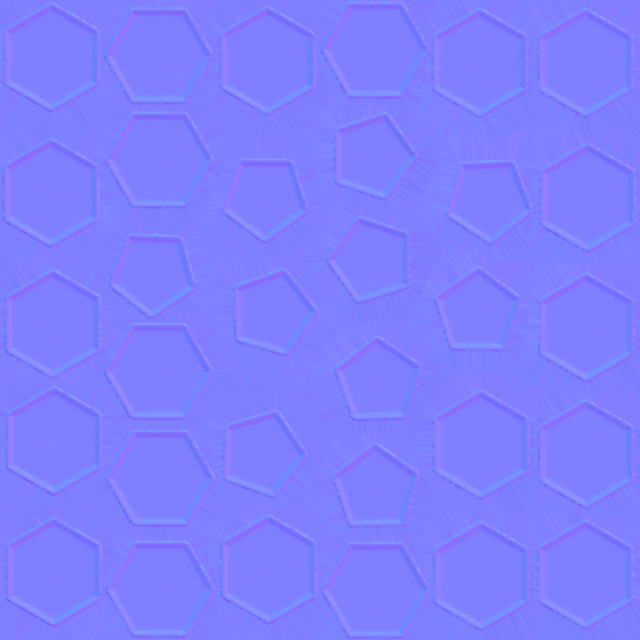
Write a WebGL 1 fragment shader that draws this texture map.

```glsl
precision highp float;
// Tangent-space normal map of rimmed hexagon and pentagon plates on finely streaked ground.
uniform vec2 u_resolution;

const float PI = 3.14159265;

float hash(vec2 p) {
  return fract(sin(dot(p, vec2(127.1, 311.7))) * 43758.5453);
}

float noise(vec2 p) {
  vec2 i = floor(p), f = fract(p);
  f = f * f * (3.0 - 2.0 * f);
  return mix(mix(hash(i), hash(i + vec2(1.0, 0.0)), f.x),
             mix(hash(i + vec2(0.0, 1.0)), hash(i + vec2(1.0, 1.0)), f.x), f.y);
}

vec2 rotate(vec2 p, float a) {
  float c = cos(a), s = sin(a);
  return vec2(c * p.x - s * p.y, s * p.x + c * p.y);
}

// Rounded regular polygon: distance, coordinate along the outline, side index.
// Also gives the outward direction at p.
vec3 polygon(vec2 p, float sides, float apothem, float turn, out vec2 outward) {
  float corner = 0.009;
  float step_ = 2.0 * PI / sides;
  p = rotate(p, -turn);
  float side = floor(atan(p.y, p.x) / step_ + 0.5);
  vec2 q = rotate(p, -side * step_);
  q.x -= apothem - corner;
  float halfSide = (apothem - corner) * tan(PI / sides);
  float along = clamp(q.y, -halfSide, halfSide);
  float over = q.y - along;
  vec2 away = q.x > 0.0 ? vec2(q.x, over) : vec2(1.0, 0.0);
  float dist = (q.x > 0.0 ? length(away) : q.x) - corner;
  outward = rotate(normalize(away), side * step_ + turn);
  along += 0.03 * atan(away.y, away.x);
  return vec3(dist, along, mod(side, sides));
}

void main() {
  vec2 uv = gl_FragCoord.xy / u_resolution;
  vec3 nearest = vec3(10.0, 0.0, 0.0);
  vec2 outward = vec2(1.0, 0.0);
  float plate = 0.0;

  // Columns of five or six plates, pentagons gathered around the middle
  for (int c = 0; c < 6; c++) {
    float col = float(c);
    bool dense = c == 1 || c == 3;
    float rows = dense ? 6.0 : 5.0;
    for (int r = 0; r < 6; r++) {
      float row = float(r);
      if (row >= rows) continue;
      vec2 id = vec2(col, row);
      vec2 center = vec2((col + 0.5) / 6.0, (row + 0.5) / rows);
      vec2 jitter = vec2(hash(id + 3.7), hash(id + 9.2)) - 0.5;
      bool pentagon = distance(center, vec2(0.52, 0.53)) < 0.29;
      float turn = dense ? PI / 6.0 : 0.0;
      if (pentagon) {
        turn = floor(hash(id + 5.3) * 4.0) * PI / 10.0 + 0.1 * jitter.x;
        center += jitter * 0.028;
      } else {
        center += jitter * vec2(0.008, dense ? 0.012 : 0.024);
      }
      vec2 dir;
      vec3 shape = polygon(uv - center, pentagon ? 5.0 : 6.0,
                           pentagon ? 0.0585 : 0.0738, turn, dir);
      if (shape.x < nearest.x) {
        nearest = shape;
        outward = dir;
        plate = col * 6.0 + row;
      }
    }
  }

  float d = nearest.x;
  float seed = plate * 7.0 + nearest.z;
  vec2 tangent = vec2(-outward.y, outward.x);

  // Ground: streaks running away from the plate sides, over faint flat facets
  float fine = noise(vec2(nearest.y * 330.0, seed * 40.0 + d * 14.0)) - 0.5;
  float broad = noise(vec2(nearest.y * 110.0, seed * 40.0 + d * 9.0 + 20.0)) - 0.5;
  vec2 facet = vec2(hash(vec2(seed, 1.3)), hash(vec2(seed, 8.1))) - 0.5;
  vec2 ground = tangent * (0.26 * fine * abs(fine) + 0.13 * broad * abs(broad))
              + outward * 0.1 * fine * broad + facet * 0.016;

  // Plate face: soft, shallow grain
  vec2 grain = vec2(noise(uv * vec2(150.0, 210.0)), noise(uv * vec2(130.0, 230.0) + 40.0)) - 0.5;
  vec2 tilt = mix(grain * 0.022, ground, smoothstep(-0.002, 0.003, d));

  // Raised rim: broad slope inward, thin ragged slope outward
  float wear = noise(vec2(nearest.y * 260.0, seed * 40.0 + 7.0));
  float inner = exp(-pow((d + 0.0068) / 0.0042, 2.0));
  float lip = exp(-pow((d - 0.0004) / 0.0017, 2.0));
  tilt += outward * (lip * (0.08 + 0.26 * wear) - inner * (0.17 + 0.04 * wear));
  tilt += tangent * lip * (wear - 0.5) * 0.16;

  gl_FragColor = vec4(0.5 + 0.5 * normalize(vec3(tilt, 1.0)), 1.0);
}
```
